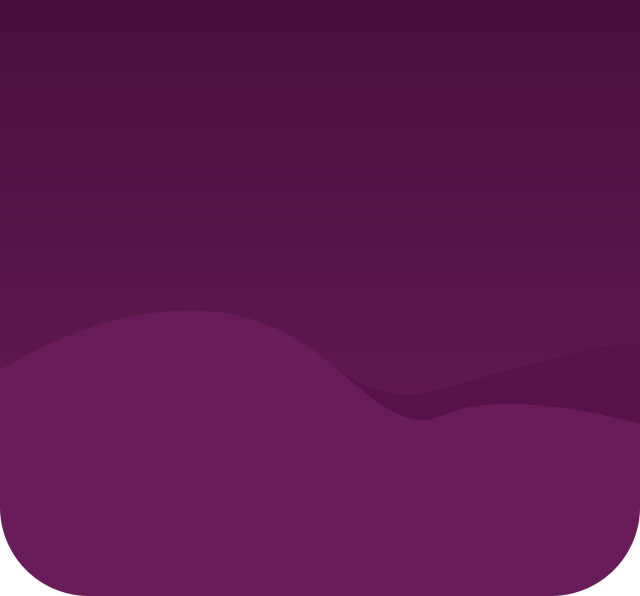
Give the GLSL for this background, as a Shadertoy shader.

```glsl
// Plum gradient sky above two smooth hills, on a card with rounded lower corners.

const vec3 SKY_TOP    = vec3(0.275, 0.058, 0.235);
const vec3 SKY_LOW    = vec3(0.372, 0.099, 0.314);
const vec3 BACK_HILL  = vec3(0.343, 0.070, 0.290);
const vec3 FRONT_HILL = vec3(0.408, 0.110, 0.351);
const vec3 PAGE       = vec3(1.0);
const float SKY_BASE  = 0.34;       // height where the sky gradient ends
const float CORNER_RADIUS = 0.139;  // in canvas widths

// Hill knots: position across, height, slope
const int KNOTS = 7;
const vec3 FRONT_RIDGE[KNOTS] = vec3[KNOTS](
    vec3(0.0,   0.379,  0.647),
    vec3(0.300, 0.479,  0.0),
    vec3(0.521, 0.386, -0.917),
    vec3(0.661, 0.295,  0.0),
    vec3(0.697, 0.305,  0.453),
    vec3(0.797, 0.322,  0.0),
    vec3(1.0,   0.289, -0.270));
const vec3 BACK_RIDGE[KNOTS] = vec3[KNOTS](
    vec3(0.0,   0.354,  0.0),
    vec3(0.521, 0.386, -0.809),
    vec3(0.641, 0.338,  0.0),
    vec3(0.690, 0.348,  0.300),
    vec3(0.845, 0.393,  0.285),
    vec3(0.983, 0.423,  0.0),
    vec3(1.0,   0.423,  0.0));

// Cubic Hermite curve through the knots
float ridgeHeight(vec3 ridge[KNOTS], float x) {
    int i = 0;
    while (i < KNOTS - 2 && x > ridge[i + 1].x) i++;
    vec3 a = ridge[i], b = ridge[i + 1];
    float span = b.x - a.x;
    float t = clamp((x - a.x) / span, 0.0, 1.0);
    float s = 1.0 - t;
    return a.y * s * s * (1.0 + 2.0 * t) + b.y * t * t * (3.0 - 2.0 * t)
         + span * t * s * (a.z * s - b.z * t);
}

// Coverage of a shape from its signed distance (negative inside)
float coverage(float dist, float pixel) {
    return clamp(0.5 - dist / pixel, 0.0, 1.0);
}

// Signed distance to a card rounded only at its lower corners
float cardDistance(vec2 p) {
    vec2 q = vec2(abs(p.x - 0.5) - 0.5, -p.y) + CORNER_RADIUS;
    return length(max(q, 0.0)) + min(max(q.x, q.y), 0.0) - CORNER_RADIUS;
}

void mainImage(out vec4 fragColor, in vec2 fragCoord) {
    vec2 uv = fragCoord / iResolution.xy;
    vec2 pixel = 1.0 / iResolution.xy;

    // Sky
    vec3 color = mix(SKY_LOW, SKY_TOP, clamp((uv.y - SKY_BASE) / (1.0 - SKY_BASE), 0.0, 1.0));

    // Hills, back to front
    float back = uv.y - ridgeHeight(BACK_RIDGE, uv.x);
    float front = uv.y - ridgeHeight(FRONT_RIDGE, uv.x);
    color = mix(color, BACK_HILL, coverage(back, pixel.y));
    color = mix(color, FRONT_HILL, coverage(front, pixel.y));

    // Rounded card over the page
    float card = cardDistance(fragCoord / iResolution.x);
    color = mix(PAGE, color, coverage(card, pixel.x));

    fragColor = vec4(color, 1.0);
}
```
